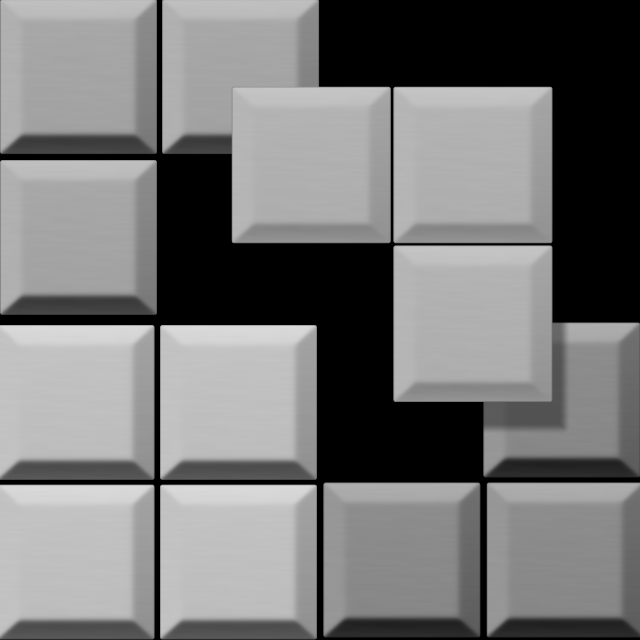
Reproduce this pattern procedurally as a WebGL 1 fragment shader.

```glsl
precision highp float;
// Grey bevelled square tiles in four clusters on black, one cluster floating with a shadow.
uniform vec2 u_resolution;

// Layout lengths are in 1/768 of the canvas, measured from the top left.
const float GRID = 768.0;
const vec2 TILE_SIZE = vec2(188.5, 186.0);
const vec2 FLOAT_SIZE = vec2(191.0, 188.0);
const vec2 FLOAT_ORIGIN = vec2(278.0, 104.0);
const vec2 FLOAT_PITCH = vec2(194.0, 190.5);
const vec2 FLOAT_GAP = vec2(0.0, 1.0);
const vec2 NO_GAP = vec2(-1.0);
const vec4 BEVEL = vec4(26.0, 24.0, 26.0, 23.0); // left, top, right, bottom
const float CORNER = 3.0;
const float BEVEL_SHARPNESS = 13.0;
const vec2 SHADOW_OFFSET = vec2(15.0, 32.0);
const float SHADOW_BLUR = 7.0;
const float SHADOW_STRENGTH = 0.4;
const float GRAIN = 0.012;

// Side tones are left, top, right, bottom.
const vec4 MID_SIDES = vec4(0.69, 0.74, 0.52, 0.23);
const vec4 LIGHT_SIDES = vec4(0.76, 0.84, 0.61, 0.30);
const vec4 DARK_SIDES = vec4(0.59, 0.67, 0.41, 0.13);
const vec4 FLOAT_SIDES = vec4(0.71, 0.76, 0.62, 0.53);
const float MID_FACE = 0.645;
const float LIGHT_FACE = 0.75;
const float DARK_FACE = 0.54;
const float FLOAT_FACE = 0.69;

float hash(vec2 p) {
  vec3 q = fract(vec3(p.xyx) * 0.1031);
  q += dot(q, q.yzx + 33.33);
  return fract((q.x + q.y) * q.z);
}

float noise(vec2 p) {
  vec2 i = floor(p);
  vec2 f = fract(p);
  f = f * f * (3.0 - 2.0 * f);
  return mix(mix(hash(i), hash(i + vec2(1.0, 0.0)), f.x),
             mix(hash(i + vec2(0.0, 1.0)), hash(i + 1.0), f.x), f.y);
}

// Signed distance to a rounded box with its corner at the origin
float boxDistance(vec2 p, vec2 size) {
  vec2 d = abs(p - 0.5 * size) - 0.5 * size + CORNER;
  return length(max(d, 0.0)) + min(max(d.x, d.y), 0.0) - CORNER;
}

// Blend the face and four sloping sides by their depth into the bevel
float tileShade(vec2 p, vec2 size, float face, vec4 sides) {
  vec4 depth = clamp(1.0 - vec4(p, size - p) / BEVEL, -1.0, 1.1);
  vec4 weight = exp(BEVEL_SHARPNESS * depth);
  vec2 uv = clamp(p / size, 0.0, 1.0);
  float faceTone = face + 0.03 * (0.5 - uv.y);
  vec4 tone = sides;
  tone.y += 0.02 * (depth.y - 0.5);
  tone.z += 0.08 * (0.4 - uv.y);
  tone.w += 0.09 * (depth.w - 0.4);
  float shade = (faceTone + dot(weight, tone)) / (1.0 + dot(weight, vec4(1.0)));
  float grain = noise(p * vec2(0.04, 0.35)) - 0.5;
  return shade + GRAIN * grain;
}

// Paint a two by two cluster, leaving out one cell
float drawCluster(float base, vec2 p, vec2 origin, vec2 pitch, vec2 size,
                  float shear, vec2 gap, float face, vec4 sides) {
  float pixel = GRID / min(u_resolution.x, u_resolution.y);
  for (int row = 0; row < 2; row++) {
    for (int col = 0; col < 2; col++) {
      vec2 cell = vec2(float(col), float(row));
      if (distance(cell, gap) < 0.5) continue;
      vec2 q = p - origin - cell * pitch - vec2(shear * cell.y, 0.0);
      float d = boxDistance(q, size);
      float rim = mix(0.72, 1.0, smoothstep(0.0, 2.0, -d));
      float cover = 1.0 - smoothstep(-0.5 * pixel, 0.5 * pixel, d);
      base = mix(base, tileShade(q, size, face, sides) * rim, cover);
    }
  }
  return base;
}

// Soft shadow under the floating cluster
float floatShadow(vec2 p) {
  float shadow = 0.0;
  for (int row = 0; row < 2; row++) {
    for (int col = 0; col < 2; col++) {
      vec2 cell = vec2(float(col), float(row));
      if (distance(cell, FLOAT_GAP) < 0.5) continue;
      float d = boxDistance(p - FLOAT_ORIGIN - SHADOW_OFFSET - cell * FLOAT_PITCH, FLOAT_SIZE);
      shadow = max(shadow, 1.0 - smoothstep(-SHADOW_BLUR, SHADOW_BLUR, d));
    }
  }
  return shadow;
}

void main() {
  vec2 uv = gl_FragCoord.xy / u_resolution;
  vec2 p = vec2(uv.x, 1.0 - uv.y) * GRID;
  float shade = 0.0;

  // Resting clusters: upper left, lower left, lower right
  shade = drawCluster(shade, p, vec2(0.0, -1.0), vec2(194.5, 193.0), TILE_SIZE,
                      0.0, vec2(1.0), MID_FACE, MID_SIDES);
  shade = drawCluster(shade, p, vec2(-3.0, 390.0), vec2(195.0, 191.5), TILE_SIZE,
                      0.0, NO_GAP, LIGHT_FACE, LIGHT_SIDES);
  shade = drawCluster(shade, p, vec2(384.0, 387.0), vec2(196.0, 192.0), TILE_SIZE,
                      4.0, vec2(0.0), DARK_FACE, DARK_SIDES);

  // Floating cluster above its shadow
  shade *= 1.0 - SHADOW_STRENGTH * floatShadow(p);
  shade = drawCluster(shade, p, FLOAT_ORIGIN, FLOAT_PITCH, FLOAT_SIZE,
                      0.0, FLOAT_GAP, FLOAT_FACE, FLOAT_SIDES);
  gl_FragColor = vec4(vec3(shade), 1.0);
}
```
